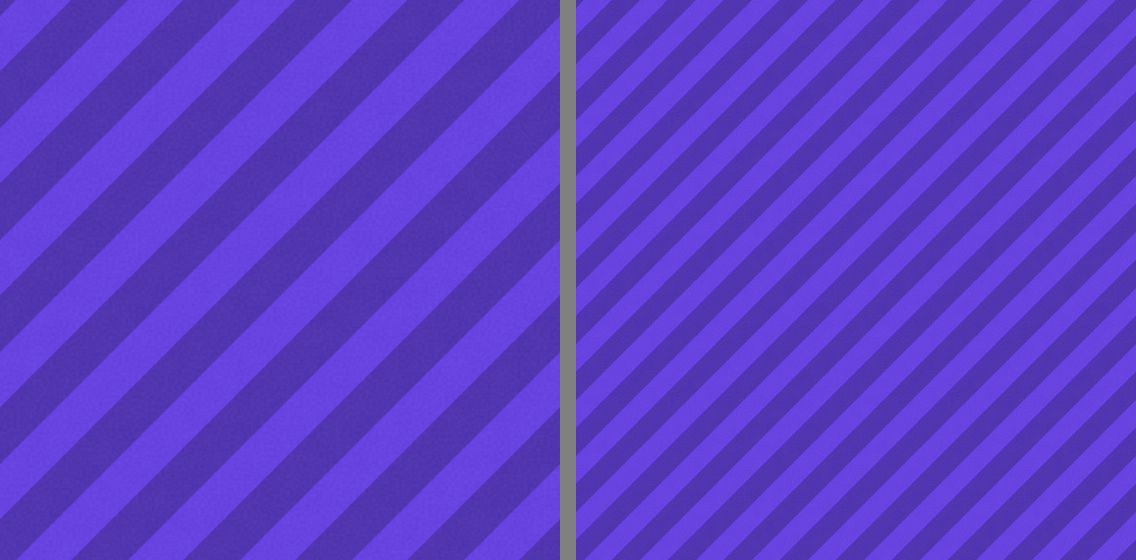
Left: one tile. Right: repeated 2 by 2.
This pattern is drawn by a three.js fragment shader. Its source:

```glsl
varying vec2 vUv;

const float STRIPES = 5.0;          // repeats across and down
const float LIGHT_CENTER = 0.39;    // phase of the light band's middle
const float LIGHT_WIDTH = 0.493;    // share of one repeat
const float EDGE_SOFTNESS = 0.012;  // in repeats
const float GRAIN_CELLS = 170.0;
const float GRAIN_AMOUNT = 0.024;
const float MOTTLE_CELLS = 24.0;
const float MOTTLE_AMOUNT = 0.008;
const vec3 DARK_VIOLET = vec3(0.316, 0.208, 0.692);
const vec3 LIGHT_VIOLET = vec3(0.408, 0.263, 0.876);

// Unit gradient for a lattice point
vec2 latticeGradient(vec2 cell, float period) {
  cell = mod(cell, period);
  vec3 p = fract(cell.xyx * vec3(0.1031, 0.1030, 0.0973));
  p += dot(p, p.yzx + 33.33);
  float angle = 6.28318 * fract((p.x + p.y) * p.z);
  return vec2(cos(angle), sin(angle));
}

// Gradient noise that wraps after a whole number of cells
float wrappedNoise(vec2 uv, float period) {
  vec2 p = uv * period;
  vec2 cell = floor(p);
  vec2 f = p - cell;
  vec2 blend = f * f * f * (f * (f * 6.0 - 15.0) + 10.0);
  vec2 right = vec2(1.0, 0.0);
  vec2 up = vec2(0.0, 1.0);
  float a = dot(latticeGradient(cell, period), f);
  float b = dot(latticeGradient(cell + right, period), f - right);
  float c = dot(latticeGradient(cell + up, period), f - up);
  float d = dot(latticeGradient(cell + 1.0, period), f - 1.0);
  return mix(mix(a, b, blend.x), mix(c, d, blend.x), blend.y);
}

void main() {
  // Diagonal bands, rising to the right
  float phase = fract(STRIPES * (vUv.x - vUv.y) - LIGHT_CENTER + 0.5);
  float edge = abs(phase - 0.5) - 0.5 * LIGHT_WIDTH;
  float light = 1.0 - smoothstep(-EDGE_SOFTNESS, EDGE_SOFTNESS, edge);
  vec3 color = mix(DARK_VIOLET, LIGHT_VIOLET, light);

  // Faint grain and broad mottling
  float wear = GRAIN_AMOUNT * wrappedNoise(vUv, GRAIN_CELLS)
             + MOTTLE_AMOUNT * wrappedNoise(vUv, MOTTLE_CELLS);
  gl_FragColor = vec4(color + wear, 1.0);
}
```
